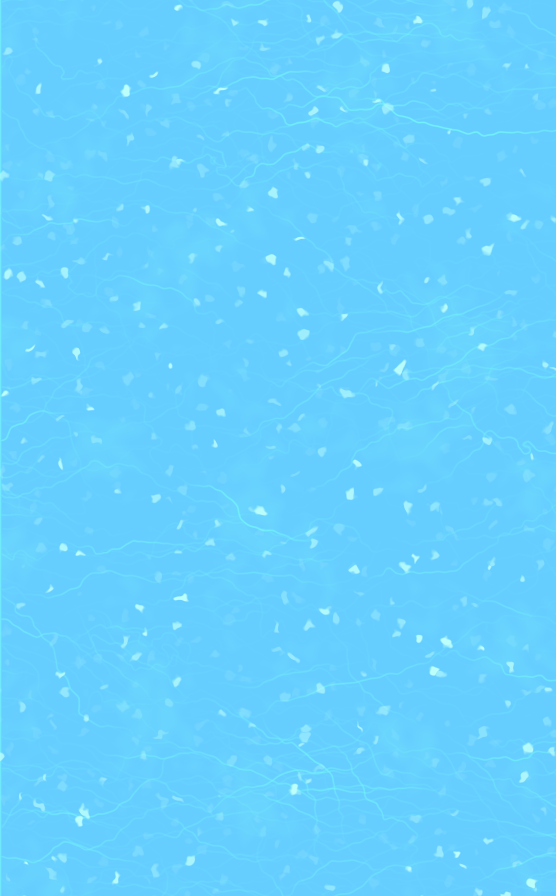
Give the GLSL for this texture, as a WebGL 2 fragment shader.

```glsl
#version 300 es
precision highp float;
// Sky-blue field crossed by thin, wandering cyan threads and strewn with soft pale flecks.
// Threads are contour lines of slopes bent by gradient noise, faded in and out in patches;
// flecks are jittered, randomly turned ellipses on grids, with noise-warped outlines.

uniform vec2 u_resolution;
out vec4 fragColor;

// Lengths are in units of the canvas height
const vec3 BASE_COLOR = vec3(0.400, 0.808, 1.000);
const vec3 HAZE_COLOR = vec3(0.430, 0.860, 0.985);
const vec3 THREAD_COLOR = vec3(0.450, 0.980, 0.965);
const vec3 FLECK_COLOR = vec3(0.740, 1.000, 0.980);
const int THREAD_LAYERS = 6;
const float THREAD_SPACING = 0.034;
const float THREAD_WIDTH = 0.0011;
const float THREAD_OPACITY = 0.85;
const int FLECK_LAYERS = 2;
const float FLECK_CELL = 0.036;
const float FLECK_SHARE = 0.68;
const float FLECK_MIN_RADIUS = 0.0024;
const float FLECK_MAX_RADIUS = 0.0056;
const float FLECK_WARP = 0.0055;
const float EDGE_WIDTH = 0.0025;

vec2 hash2(vec2 p) {
    vec3 q = fract(vec3(p.xyx) * vec3(0.1031, 0.1030, 0.0973));
    q += dot(q, q.yzx + 33.33);
    return fract((q.xx + q.yz) * q.zy);
}

mat2 rotation(float angle) {
    float c = cos(angle), s = sin(angle);
    return mat2(c, s, -s, c);
}

float cornerSlope(vec2 cell, vec2 offset) {
    float angle = 6.2832 * hash2(cell).x;
    return dot(vec2(cos(angle), sin(angle)), offset);
}

float gradientNoise(vec2 p) {
    vec2 i = floor(p), f = p - i;
    vec2 u = f * f * f * (f * (f * 6.0 - 15.0) + 10.0);
    vec2 e = vec2(1.0, 0.0);
    float low = mix(cornerSlope(i, f), cornerSlope(i + e, f - e), u.x);
    float high = mix(cornerSlope(i + e.yx, f - e.yx), cornerSlope(i + 1.0, f - 1.0), u.x);
    return mix(low, high, u.y);
}

// Slope whose contours run mostly along x, with broad bends and small kinks
float threadField(vec2 p, float seed) {
    float bend = 0.100 * gradientNoise(p * 3.5 + seed) + 0.040 * gradientNoise(p * 10.0 + seed);
    float kink = 0.013 * gradientNoise(p * 30.0 + seed) + 0.005 * gradientNoise(p * 75.0 + seed);
    return (p.y + bend + kink) / THREAD_SPACING;
}

float threadLayer(vec2 p, float layer, float pixel) {
    float seed = 17.3 * layer + 40.0;
    float tilt = (hash2(vec2(layer, 5.0)).x - 0.5) * (layer < 4.0 ? 0.7 : 2.6);
    vec2 q = rotation(tilt) * p;

    // Distance to the nearest contour
    float level = threadField(q, seed);
    vec2 e = vec2(0.0005, 0.0);
    vec2 slope = vec2(threadField(q + e, seed), threadField(q + e.yx, seed)) - level;
    float dist = abs(fract(level) - 0.5) / max(length(slope) / e.x, 8.0);
    float line = 1.0 - smoothstep(0.0, THREAD_WIDTH + pixel * 0.6, dist);

    // Each line has its own strength, broken along its length and by patches
    float id = floor(level);
    float strength = mix(0.25, 1.0, pow(hash2(vec2(id + 50.0, seed)).x, 2.0));
    float run = smoothstep(-0.25, 0.35, gradientNoise(vec2(q.x * 7.0 + seed, id * 3.37)));
    float patches = smoothstep(-0.25, 0.40, gradientNoise(p * vec2(3.0, 5.0) + seed * 1.7));
    return line * strength * run * patches;
}

float fleckLayer(vec2 p, float layer, float pixel) {
    vec2 grid = p / FLECK_CELL + 0.37 * layer;
    float cover = 0.0;
    for (int y = -1; y <= 1; y++)
    for (int x = -1; x <= 1; x++) {
        vec2 cell = floor(grid) + vec2(x, y);
        vec2 key = cell + 71.0 * layer + 20.0;
        vec2 look = hash2(key + 131.0), shape = hash2(key + 277.0);
        vec2 offset = (grid - cell - hash2(key)) * FLECK_CELL;
        offset = rotation(6.2832 * shape.x) * offset;
        float stretch = mix(1.0, 1.6, shape.y * shape.y);
        float radius = mix(FLECK_MIN_RADIUS, FLECK_MAX_RADIUS, look.x);
        float dist = length(offset * vec2(1.0 / stretch, stretch)) - radius;
        float soft = 0.0011 + 0.5 * pixel;
        float opacity = mix(0.10, 1.0, pow(look.y / FLECK_SHARE, 3.0));
        float present = step(look.y, FLECK_SHARE);
        cover = max(cover, present * opacity * (1.0 - smoothstep(-soft, soft, dist)));
    }
    return cover;
}

void main() {
    vec2 p = gl_FragCoord.xy / u_resolution.y;
    float pixel = 1.0 / u_resolution.y;

    // Faint haze
    float haze = smoothstep(0.05, 0.6, gradientNoise(p * 9.0 + 7.0) + 0.6 * gradientNoise(p * 45.0));
    vec3 color = mix(BASE_COLOR, HAZE_COLOR, 0.45 * haze);

    // Threads, and the thin bright rim at the left
    float threads = 0.0;
    for (int i = 0; i < THREAD_LAYERS; i++)
        threads = 1.0 - (1.0 - threads) * (1.0 - threadLayer(p, float(i), pixel));
    threads = max(threads, 0.8 * (1.0 - smoothstep(0.0, EDGE_WIDTH, p.x)));
    color = mix(color, THREAD_COLOR, THREAD_OPACITY * threads);

    // Flecks
    vec2 warp = vec2(gradientNoise(p * 120.0), gradientNoise(p * 120.0 + 61.0));
    float flecks = 0.0;
    for (int i = 0; i < FLECK_LAYERS; i++)
        flecks = max(flecks, fleckLayer(p + FLECK_WARP * warp, float(i), pixel));
    fragColor = vec4(mix(color, FLECK_COLOR, flecks), 1.0);
}
```
